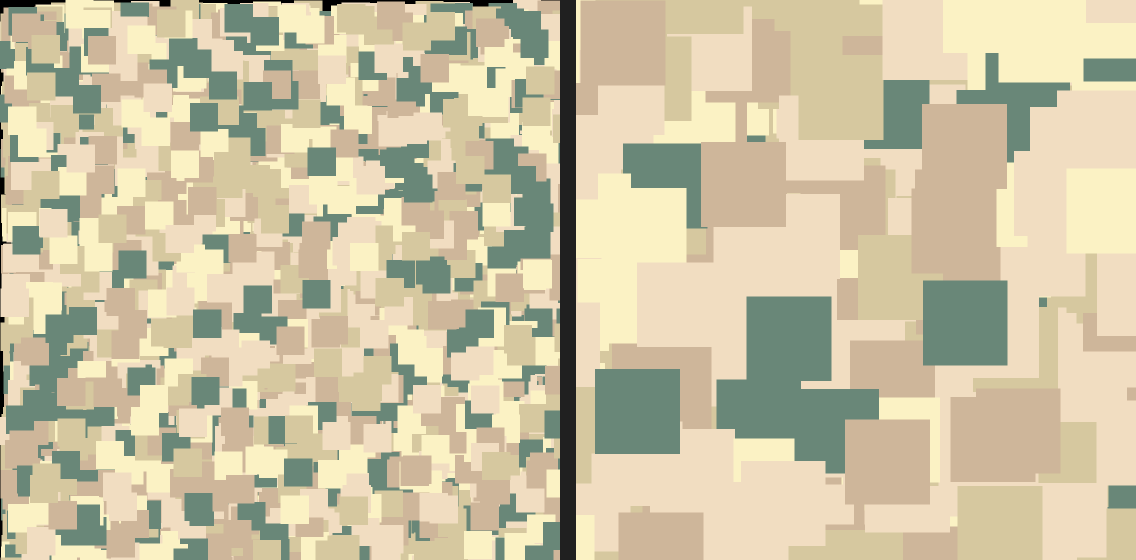
Left, the full canvas; right, a detail of the centre.
This pattern is drawn by a Shadertoy shader. Its source:

```glsl
// Camouflage of randomly stacked, equal-sized squares in five muted colours.

#define SQUARE_SIZE 0.0505   // side of a square, in canvas heights
#define PER_CELL 13          // squares stacked in each grid cell
#define SAMPLES 2            // antialiasing samples per axis
#define GREEN  vec3(0.41, 0.53, 0.47)
#define CREAM  vec3(0.985, 0.95, 0.77)
#define TAN    vec3(0.808, 0.712, 0.602)
#define BLUSH  vec3(0.945, 0.868, 0.757)
#define KHAKI  vec3(0.838, 0.785, 0.622)
#define GROUND vec3(0.0)

float hash(vec3 p) {
    return fract(sin(dot(p, vec3(127.1, 311.7, 74.7))) * 43758.5453);
}

// Picks a palette colour; the thresholds set the share of each.
vec3 paletteColour(float pick) {
    if (pick < 0.22) return GREEN;
    if (pick < 0.385) return CREAM;
    if (pick < 0.58) return TAN;
    if (pick < 0.79) return BLUSH;
    return KHAKI;
}

// Colour of the topmost square at p, with the origin at the upper left.
vec3 squareStack(vec2 p) {
    vec2 grid = p / SQUARE_SIZE;
    vec2 home = floor(grid);
    float topHeight = -1.0;
    vec3 colour = GROUND;

    // A square reaches right and down from its corner, so four cells suffice.
    for (int j = 0; j < 2; j++)
    for (int i = 0; i < 2; i++) {
        vec2 cell = home - vec2(i, j);
        // No corner lies beyond the left or upper border.
        if (min(cell.x, cell.y) < 0.0) continue;

        for (int k = 0; k < PER_CELL; k++) {
            vec3 seed = vec3(cell, float(k) * 4.0);
            vec2 corner = cell + vec2(hash(seed), hash(seed + vec3(0, 0, 1)));
            vec2 local = grid - corner;
            bool inside = all(greaterThanEqual(local, vec2(0.0)))
                       && all(lessThan(local, vec2(1.0)));
            float height = hash(seed + vec3(0, 0, 2));
            if (inside && height > topHeight) {
                topHeight = height;
                colour = paletteColour(hash(seed + vec3(0, 0, 3)));
            }
        }
    }
    return colour;
}

void mainImage(out vec4 fragColor, in vec2 fragCoord) {
    // Average a small grid of samples to smooth the edges.
    vec3 sum = vec3(0.0);
    for (int y = 0; y < SAMPLES; y++)
    for (int x = 0; x < SAMPLES; x++) {
        vec2 offset = (vec2(x, y) + 0.5) / float(SAMPLES) - 0.5;
        vec2 p = (fragCoord + offset) / iResolution.y;
        sum += squareStack(vec2(p.x, 1.0 - p.y));
    }
    fragColor = vec4(sum / float(SAMPLES * SAMPLES), 1.0);
}
```
